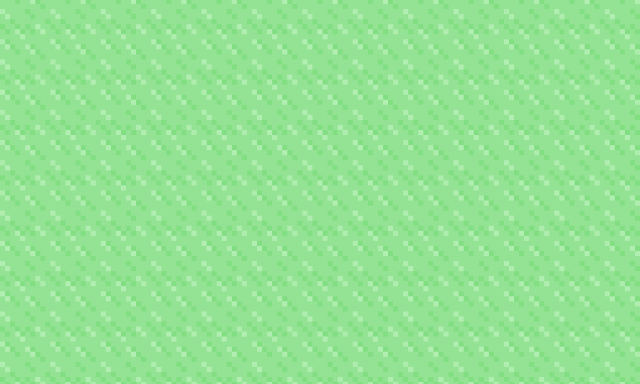
Reproduce this pattern procedurally as a Shadertoy shader.

```glsl
// Pale green pixel weave: short diagonal runs of light and dark square cells
// on a flat ground, in a tile of 10 x 10 cells, 12.7 tiles across the canvas.
// Each run is a column, a row and a length; its cells are box-filtered.

const vec3 lightRuns[5] = vec3[5](
    vec3(0, 0, 2), vec3(7, 2, 2), vec3(2, 3, 2), vec3(7, 6, 2), vec3(4, 9, 2));

const vec3 darkRuns[6] = vec3[6](
    vec3(2, 6, 2), vec3(6, 8, 3), vec3(9, 8, 3),
    vec3(2, 9, 2), vec3(3, 3, 3), vec3(8, 2, 3));

float hash(vec2 p) {
    return fract(sin(dot(p, vec2(127.1, 311.7))) * 4375.5);
}

// Coverage of one unit cell, repeated every 10 cells
float cellCoverage(vec2 p, vec2 corner, float pixel) {
    vec2 d = abs(mod(p - corner + 4.5, 10.0) - 5.0);
    vec2 c = clamp((0.5 - d) / pixel + 0.5, 0.0, 1.0);
    return c.x * c.y;
}

// Coverage of a run stepping down and to the right
float runCoverage(vec2 p, vec3 run, float pixel) {
    float sum = 0.0;
    for (float k = 0.0; k < run.z; k++)
        sum += cellCoverage(p, run.xy + k, pixel);
    return sum;
}

void mainImage(out vec4 fragColor, in vec2 fragCoord) {
    // Cell coordinates, rows counted downward from the top edge
    float pixel = 127.0 / iResolution.x;
    vec2 p = vec2(fragCoord.x, iResolution.y - fragCoord.y) * pixel + vec2(7.0, 4.2);

    float light = 0.0, dark = 0.0;
    for (int i = 0; i < 5; i++) light += runCoverage(p, lightRuns[i], pixel);
    for (int i = 0; i < 6; i++) dark += runCoverage(p, darkRuns[i], pixel);

    // Slight change of strength from cell to cell
    float strength = 0.92 + 0.16 * hash(floor(p));

    vec3 color = vec3(0.58, 0.89, 0.58);
    color = mix(color, vec3(0.51, 0.87, 0.51), min(dark, 1.0) * strength);
    color = mix(color, vec3(0.69, 0.93, 0.69), min(light, 1.0) * strength);
    fragColor = vec4(color, 1.0);
}
```
